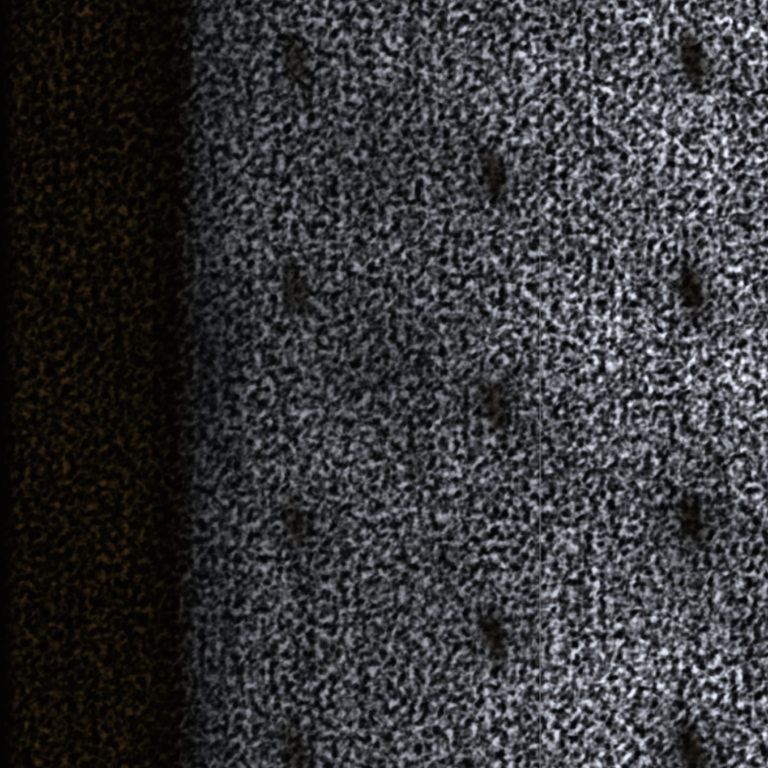
This texture is drawn by a Shadertoy shader. Its source:

```glsl
vec2 gradientAt(ivec2 cell, uint seed) {
    uint h = uint(cell.x) * 1597334677u ^ uint(cell.y) * 3812015801u ^ seed * 668265263u;
    h = (h ^ (h >> 15)) * 2246822519u;
    h = (h ^ (h >> 13)) * 3266489917u;
    h ^= h >> 16;
    float angle = float(h & 65535u) * 6.28318 / 65536.0;
    return vec2(cos(angle), sin(angle));
}

float gradientNoise(vec2 p, uint seed) {
    vec2 base = floor(p), f = p - base;
    ivec2 c = ivec2(base);
    vec2 u = f * f * f * (f * (f * 6.0 - 15.0) + 10.0);
    float a = dot(gradientAt(c, seed), f);
    float b = dot(gradientAt(c + ivec2(1, 0), seed), f - vec2(1, 0));
    float d = dot(gradientAt(c + ivec2(0, 1), seed), f - vec2(0, 1));
    float e = dot(gradientAt(c + ivec2(1, 1), seed), f - vec2(1, 1));
    return mix(mix(a, b, u.x), mix(d, e, u.x), u.y);
}

// Fine woven grain, roughly in -1..1
float weaveGrain(vec2 p) {
    vec2 warp = vec2(gradientNoise(p * 40.0, 1u), gradientNoise(p * 40.0, 2u)) * 0.003;
    vec2 q = p + warp;
    vec2 diagonal = vec2(q.x + q.y, q.y - q.x) * 0.7071;
    float n = 0.95 * gradientNoise(q * vec2(100.0, 90.0), 3u);
    n += 0.95 * gradientNoise(diagonal * vec2(84.0, 124.0), 4u);
    n += 0.55 * gradientNoise(q * 180.0, 5u);
    return n;
}

// Broad uneven patches with a vertical bias
float broadPatches(vec2 p) {
    return 0.6 * gradientNoise(p * vec2(7.0, 4.0), 6u)
         + 0.8 * gradientNoise(p * vec2(21.0, 13.0), 7u);
}

float softSpot(vec2 p, vec2 center, vec2 radius) {
    vec2 d = (p - center) / radius;
    return exp(-dot(d, d));
}

// Staggered columns of soft, slightly leaning slots
float slotMask(vec2 p, vec2 origin, vec2 pitch, vec2 radius) {
    float column = clamp(floor((p.x - origin.x) / pitch.x + 0.5), 0.0, 2.0);
    float dx = p.x - origin.x - column * pitch.x;
    float shift = mod(column, 2.0) * 0.5;
    float row = (p.y - origin.y) / pitch.y - shift;
    float dy = (fract(row + 0.5) - 0.5) * pitch.y;
    vec2 d = vec2(dx + 0.2 * dy, dy) / radius;
    float strength = mix(0.7, 0.98, column * 0.5);
    return strength * (1.0 - smoothstep(0.2, 1.1, length(d)));
}

// Lamp falloff from right to left, with shallow folds in the cloth
float clothLight(vec2 p) {
    float light = mix(0.38, 0.8, smoothstep(0.235, 0.38, p.x));
    light += 0.4 * smoothstep(0.4, 0.95, p.x);
    float folds = 0.5 + 0.5 * cos(6.28318 * (p.y - 0.515) / 0.2995);
    light *= 1.0 - 0.25 * folds * softSpot(p, vec2(0.49, 0.65), vec2(0.14, 0.5));
    light *= 1.0 - 0.45 * softSpot(p, vec2(0.265, 0.55), vec2(0.05, 0.09));
    light *= 1.0 + 0.12 * softSpot(p, vec2(0.8, 0.58), vec2(0.12, 0.1));
    return light * (1.0 - 0.2 * softSpot(p, vec2(0.95, 0.27), vec2(0.12, 0.1)));
}

void mainImage(out vec4 fragColor, in vec2 fragCoord) {
    vec2 p = fragCoord / iResolution.xy;
    vec2 slotOrigin = vec2(0.384, 0.023), slotPitch = vec2(0.2585, 0.2995);
    float grain = weaveGrain(p);
    float patches = broadPatches(p);
    float threads = 0.06 * sin(p.x * 400.0) + 0.22 * gradientNoise(p * vec2(70.0, 3.0), 8u);
    float tone = smoothstep(-0.95, 1.15, grain + 0.12 * patches + threads);
    tone = pow(tone, 1.3);

    // Grey cloth, shaded around the slots
    float halo = slotMask(p, slotOrigin, slotPitch, vec2(0.08, 0.08));
    float light = clothLight(p) * (1.0 + 0.2 * patches) * (1.0 - 0.25 * halo);
    vec3 cloth = mix(vec3(0.02, 0.021, 0.026), vec3(0.78, 0.8, 0.85), tone * light);

    // Brown strip, fading to black at both sides
    float stripFade = smoothstep(0.0, 0.03, p.x) * mix(1.0, 0.55, smoothstep(0.16, 0.23, p.x));
    vec3 strip = vec3(0.014, 0.011, 0.006);
    strip += vec3(0.19, 0.135, 0.06) * pow(tone, 1.6) * stripFade * (1.0 + 0.3 * patches);

    float edge = smoothstep(0.222, 0.275, p.x + 0.008 * grain);
    vec3 color = mix(strip, cloth, edge);

    // Dark warm slots
    float slots = slotMask(p, slotOrigin, slotPitch, vec2(0.023, 0.048));
    color = mix(color, vec3(0.022, 0.019, 0.014) + vec3(0.13, 0.11, 0.07) * tone, slots);

    // Pale hairline
    float pixel = 1.0 / iResolution.x;
    float hairline = 1.0 - smoothstep(0.0006, 0.0006 + 1.2 * pixel, abs(p.x - 0.7035));
    hairline *= mix(0.12, 0.5, 1.0 - smoothstep(0.6, 0.78, p.y));
    color = mix(color, vec3(0.48, 0.48, 0.5), hairline);

    fragColor = vec4(clamp(color, 0.0, 1.0), 1.0);
}
```
